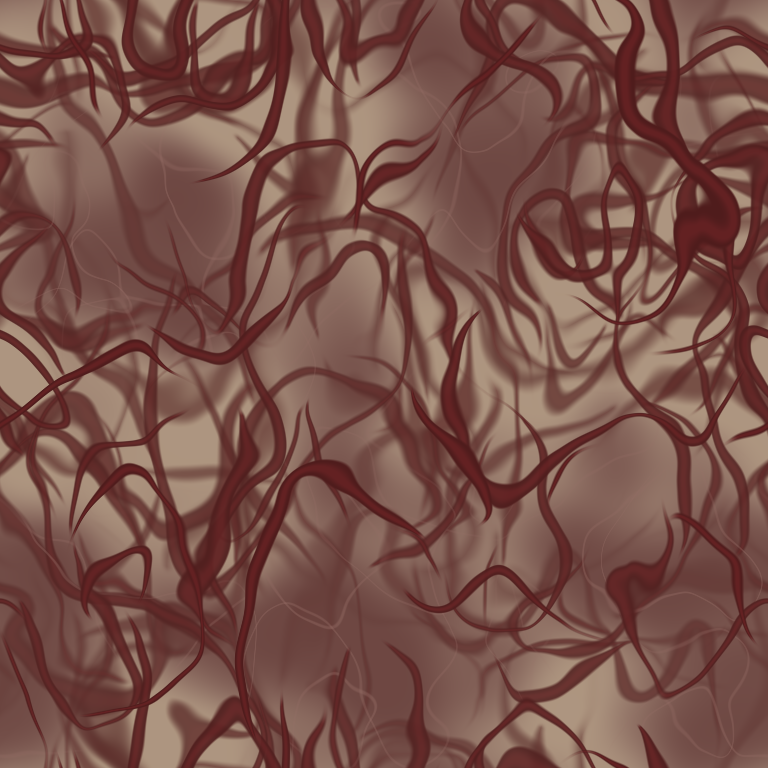
Give the GLSL for this texture, as a WebGL 2 fragment shader.

```glsl
#version 300 es
precision highp float;

uniform vec2 u_resolution;
out vec4 fragColor;

const int LAYERS = 14;

float hash(vec2 cell, float seed) {
  return fract(sin(dot(cell, vec2(127.1, 311.7)) + seed * 17.31) * 43758.5453);
}

vec2 gradientAt(vec2 cell, vec2 period, float seed) {
  float angle = 6.28318 * hash(mod(cell, period), seed);
  return vec2(cos(angle), sin(angle));
}

// Wrapping gradient noise: value in x, slope over uv in yz.
vec3 noise(vec2 uv, vec2 period, float seed) {
  vec2 p = uv * period;
  vec2 cell = floor(p);
  vec2 f = p - cell;
  vec2 u = f * f * f * (f * (f * 6.0 - 15.0) + 10.0);
  vec2 du = 30.0 * f * f * (f * (f - 2.0) + 1.0);
  vec2 ga = gradientAt(cell, period, seed);
  vec2 gb = gradientAt(cell + vec2(1, 0), period, seed);
  vec2 gc = gradientAt(cell + vec2(0, 1), period, seed);
  vec2 gd = gradientAt(cell + vec2(1, 1), period, seed);
  float a = dot(ga, f);
  float b = dot(gb, f - vec2(1, 0));
  float c = dot(gc, f - vec2(0, 1));
  float d = dot(gd, f - vec2(1, 1));
  float twist = a - b - c + d;
  float value = a + u.x * (b - a) + u.y * (c - a) + u.x * u.y * twist;
  vec2 slope = ga + u.x * (gb - ga) + u.y * (gc - ga) + u.x * u.y * (ga - gb - gc + gd)
             + du * (u.yx * twist + vec2(b, c) - a);
  return vec3(value, slope * period);
}

// Approximate distance to the contour of the noise at a level.
float contourDistance(vec2 uv, vec2 period, float seed, float level) {
  vec3 n = noise(uv, period, seed);
  return abs(n.x - level) / sqrt(dot(n.yz, n.yz) + 1.5);
}

void main() {
  vec2 uv = gl_FragCoord.xy / u_resolution;
  float pixel = 1.0 / min(u_resolution.x, u_resolution.y);

  // Cloudy tissue
  vec2 ripple = 0.0009 * noise(uv, vec2(11), 91.0).yz;
  float cloudNoise = noise(uv + 0.31, vec2(3), 80.0).x
                   + 0.45 * noise(uv + 0.17, vec2(7), 81.0).x;
  float cloud = smoothstep(-0.25, 0.45, cloudNoise);
  vec3 cloudColor = mix(vec3(0.52, 0.39, 0.36), vec3(0.43, 0.28, 0.26), cloud);
  vec3 color = mix(vec3(0.68, 0.585, 0.50), cloudColor, cloud);

  // Vessels, from deep and blurred to shallow and sharp
  for (int i = 0; i < LAYERS; i++) {
    float layer = float(i);
    float depth = 1.0 - layer / float(LAYERS - 1);
    float strand = floor(layer / 2.0);
    float side = mod(layer, 2.0) - 0.5;

    // Neighbouring layers share a strand, so that they run in loose bundles
    vec2 shift = vec2(hash(vec2(strand, 3), 5.0), hash(vec2(strand, 8), 6.0));
    vec2 warp = 0.007 * noise(uv + shift.yx, vec2(4), layer + 20.0).yz;
    vec2 p = uv + shift + warp + ripple;
    vec2 period = vec2(4.0 + mod(strand, 3.0), 3.0 + mod(strand, 2.0));
    float dist = contourDistance(p, period, strand + 40.0, side * 0.13);

    // Fading vigour tapers each vessel to an end
    float patches = noise(p + 0.37, vec2(4), layer + 60.0).x;
    float vigour = smoothstep(-0.16, 0.4, patches - 0.22 * cloudNoise);
    float radius = 0.0018 + 0.0085 * vigour;
    float blur = max(mix(0.0016, 0.010, depth * depth), 0.8 * pixel);
    float cover = 1.0 - smoothstep(radius - blur, radius + blur, dist);
    cover *= smoothstep(0.0, 0.12, vigour) * mix(1.0, 0.6, depth);

    float core = 1.0 - smoothstep(0.1 * radius, 0.8 * radius, dist);
    vec3 vesselColor = mix(vec3(0.31, 0.11, 0.11), vec3(0.39, 0.13, 0.135), core);
    vesselColor = mix(vesselColor, vec3(0.35, 0.18, 0.165), depth);
    color = mix(color, vesselColor, cover);

    // Tissue veils what lies below
    color = mix(color, cloudColor, 0.16 * cloud * depth);

    // Pale filaments in the clouded parts
    if (i == LAYERS / 2 || i == LAYERS / 2 + 2) {
      float thread = contourDistance(p + 0.23, vec2(7, 6), layer + 70.0, 0.05);
      float line = 1.0 - smoothstep(0.0004, 0.0012 + pixel, thread);
      color = mix(color, vec3(0.60, 0.44, 0.41), 0.4 * line * cloud);
    }
  }

  fragColor = vec4(color, 1.0);
}
```
